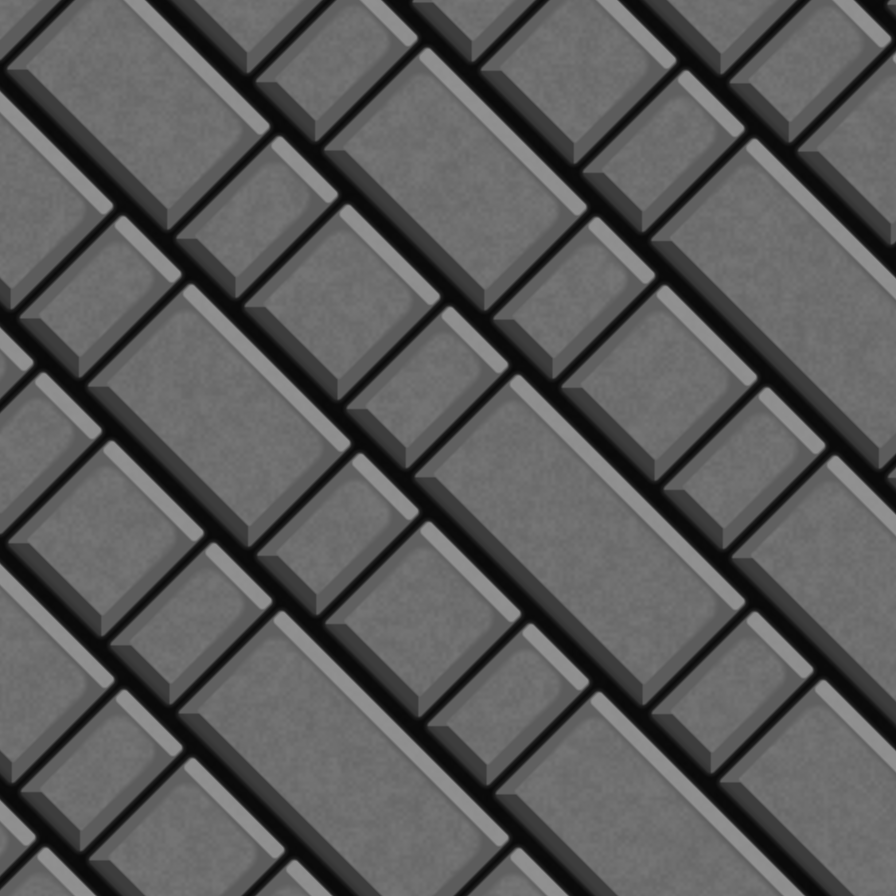
This pattern is drawn by a WebGL 1 fragment shader. Its source:

```glsl
precision highp float;

uniform vec2 u_resolution;

// Layout, in canvas units along and across the diagonal courses
const float COURSE_PITCH = 0.18645;
const vec2 ORIGIN = vec2(0.2597, 0.1252);
const float COURSE_SHIFT = 0.3140;
const float SMALL = 0.1077;
const float SQUARE = 0.1611;
const float LONG = 0.2670;
const float LARGE = 0.3738;
const float CYCLE = 3.0 * SMALL + SQUARE + LONG + LARGE;
const vec2 HALF_GAP = vec2(0.0055, 0.0103);

// Bevel sizes
const float CORNER = 0.006;
const float STRIP = 0.0172;
const float LOWER_BEVEL = 0.0185;
const float LEFT_BEVEL = 0.0135;
const float RIGHT_BEVEL = 0.0165;
const float SOFT = 0.0018;

// Grey levels
const float GAP_TONE = 0.04;
const float SHOULDER_TONE = 0.12;
const float DARK_TONE = 0.24;
const float SIDE_TONE = 0.36;
const float FACE_TONE = 0.435;
const float STRIP_TONE = 0.56;
const float GRAIN = 0.035;
const float MOTTLE = 0.03;

float hash(vec2 p) {
  vec3 q = fract(vec3(p.xyx) * 0.1031);
  q += dot(q, q.yzx + 33.33);
  return fract((q.x + q.y) * q.z);
}

float noise(vec2 p) {
  vec2 i = floor(p);
  vec2 f = fract(p);
  f = f * f * (3.0 - 2.0 * f);
  return mix(mix(hash(i), hash(i + vec2(1.0, 0.0)), f.x),
             mix(hash(i + vec2(0.0, 1.0)), hash(i + vec2(1.0, 1.0)), f.x), f.y);
}

// Rounded box inset by lo (left, bottom) and hi (right, top)
float insetBox(vec2 p, vec2 halfSize, vec2 lo, vec2 hi, float radius) {
  vec2 d = abs(p - 0.5 * (lo - hi)) - halfSize + 0.5 * (lo + hi) + radius;
  return length(max(d, 0.0)) + min(max(d.x, d.y), 0.0) - radius;
}

float cover(float dist, float soft) {
  return 1.0 - smoothstep(-soft, soft, dist);
}

// Small stones alternate with long, square and large ones
float stoneLength(int i) {
  if (i == 1) return LONG;
  if (i == 3) return SQUARE;
  if (i == 5) return LARGE;
  return SMALL;
}

// Start and length of the stone at position t within a cycle
vec2 findStone(float t) {
  float start = 0.0;
  vec2 stone = vec2(0.0, SMALL);
  for (int i = 0; i < 6; i++) {
    float len = stoneLength(i);
    if (t >= start) stone = vec2(start, len);
    start += len;
  }
  return stone;
}

float stoneTone(vec2 p, vec2 halfSize, float soft, float texture) {
  vec2 low = p + halfSize;
  vec2 high = halfSize - p;

  // Side bevels with a mitred dark lower bevel
  float tone = SIDE_TONE + 0.015 * smoothstep(0.02, -0.02, p.x);
  float mitre = min(min(low.x, high.x), LOWER_BEVEL) - low.y;
  float dark = DARK_TONE - 0.04 * smoothstep(0.009, 0.0, low.y);
  tone = mix(tone, dark, smoothstep(-0.002, 0.002, mitre));

  // Raised face: crisp lower corners, softly rounded upper ones
  float upper = smoothstep(-0.03, 0.03, p.y);
  float face = insetBox(p, halfSize, vec2(LEFT_BEVEL, LOWER_BEVEL),
                        vec2(RIGHT_BEVEL, STRIP + 0.004), mix(0.003, 0.020, upper));
  tone = mix(tone, FACE_TONE + texture, cover(face, mix(0.002, 0.005, upper)));

  // Bright upper strip
  float strip = insetBox(p, halfSize, vec2(0.002, 2.0 * halfSize.y - STRIP),
                         vec2(0.002, 0.0), 0.005);
  return mix(tone, STRIP_TONE + 0.3 * texture, cover(strip, soft));
}

void main() {
  vec2 uv = gl_FragCoord.xy / u_resolution;
  float soft = max(SOFT, 0.75 / min(u_resolution.x, u_resolution.y));

  // Diagonal axes: x along the course, y across it
  vec2 axis = vec2(uv.x + 1.0 - uv.y, uv.x - 1.0 + uv.y) * 0.70711 - ORIGIN;
  float course = floor(axis.y / COURSE_PITCH);
  float along = mod(axis.x + COURSE_SHIFT * mod(course, 2.0), CYCLE);
  vec2 stone = findStone(along);

  vec2 cell = vec2(stone.y, COURSE_PITCH);
  vec2 p = vec2(along - stone.x, axis.y - course * COURSE_PITCH) - 0.5 * cell;
  vec2 halfSize = 0.5 * cell - HALF_GAP;

  // Fine grain over broad mottling
  float texture = GRAIN * (noise(uv * 230.0) - 0.5) + MOTTLE * (noise(uv * 75.0 + 19.0) - 0.5);

  float edge = insetBox(p, halfSize, vec2(0.0), vec2(0.0), CORNER);
  float gap = mix(SHOULDER_TONE, GAP_TONE, smoothstep(0.0, 0.006, edge)) + 0.2 * texture;
  float tone = mix(gap, stoneTone(p, halfSize, soft, texture), cover(edge, soft));
  gl_FragColor = vec4(vec3(tone), 1.0);
}
```
